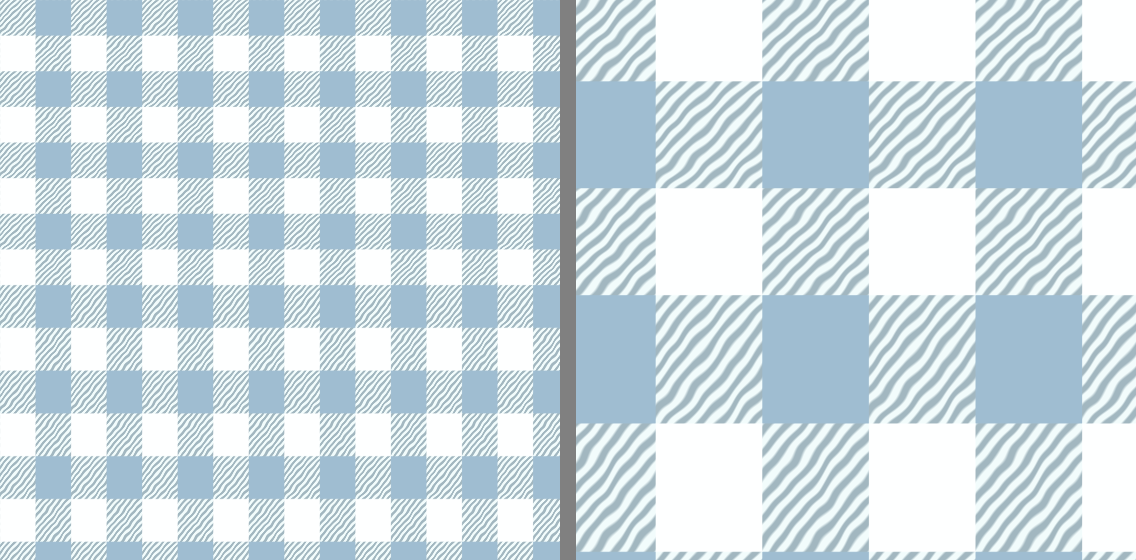
Left: the whole. Right: its middle third, enlarged.
Give the GLSL for this pattern, as a Shadertoy shader.

```glsl
// Pale blue gingham with wavy diagonal hatching and taller checks in the lower half.

float hash(vec2 p) {
    return fract(sin(dot(p, vec2(127.1, 311.7))) * 43758.5453);
}

// Value noise that wraps every 12 lattice steps
float wrappedNoise(vec2 p) {
    vec2 i = floor(p);
    vec2 f = fract(p);
    f = f * f * (3.0 - 2.0 * f);
    float lower = mix(hash(mod(i, 12.0)), hash(mod(i + vec2(1, 0), 12.0)), f.x);
    float upper = mix(hash(mod(i + vec2(0, 1), 12.0)), hash(mod(i + 1.0, 12.0)), f.x);
    return mix(lower, upper, f.y);
}

// Check coordinates, counted from the top left; rows stretch below the middle
vec2 checkCoords(vec2 p) {
    float depth = 1.0 - p.y;
    float row = depth < 0.509 ? depth / 0.063625 : 8.0 + (depth - 0.509) / 0.0764;
    return vec2(p.x / 0.06346, row);
}

// Diagonal strokes with a slight hand-drawn wobble, six per check
vec3 hatchColor(vec2 check, float pixel) {
    float wobble = wrappedNoise(mod(check, 2.0) * 6.0) - 0.5;
    float phase = (check.x + check.y) * 6.0 + 0.42 * wobble;
    float offCentre = abs(fract(phase) - 0.5);
    float soft = max(0.11, pixel * 3.0);
    float gap = smoothstep(0.24 - soft, 0.24 + soft, offCentre);
    return mix(vec3(0.635, 0.718, 0.752), vec3(0.95, 0.99, 0.99), gap);
}

void mainImage(out vec4 fragColor, in vec2 fragCoord) {
    vec2 check = checkCoords(fragCoord / iResolution.xy);
    float pixel = 1.0 / (0.0635 * iResolution.y);

    // Smooth masks for the odd columns and rows
    vec2 inside = 0.5 - abs(mod(check - 0.5, 2.0) - 1.0);
    vec2 odd = smoothstep(-0.75 * pixel, 0.75 * pixel, inside);

    // Solid blue and white checks over the hatching
    vec3 color = hatchColor(check, pixel);
    color = mix(color, vec3(0.625, 0.742, 0.82), odd.x * (1.0 - odd.y));
    color = mix(color, vec3(0.995, 1.0, 1.0), (1.0 - odd.x) * odd.y);

    fragColor = vec4(color, 1.0);
}
```
